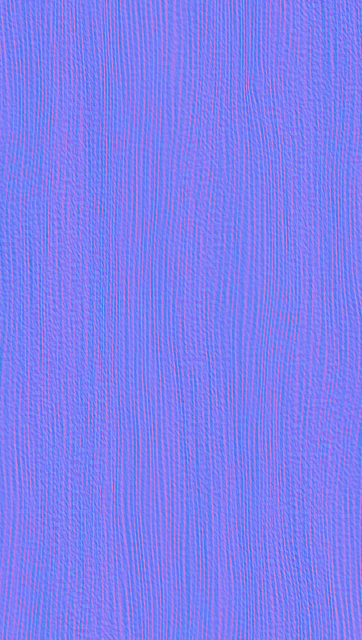
This texture map is drawn by a Shadertoy shader. Its source:

```glsl
// Tangent-space normal map of brushed wood with fine upright grain ridges.

#define RIDGES 80.0        // ridges across the canvas width
#define RIDGE_SLOPE 0.34   // steepness of the ridges
#define STREAK 0.0015      // height of the irregular long fibres
#define GRAIN 0.00108      // height of the fine rough grain
#define GRAIN_SKEW 0.16    // diagonal lean of the rough grain
#define SWAY 0.055         // sideways wander of the fibres
#define SWELL 0.007        // height of the broad undulation
#define SAMPLE_STEP 0.0012 // half width of the slope filter
#define SOFTNESS 0.94      // shortening of the averaged normal

const float TAU = 6.2831853;

vec2 hashGradient(vec2 cell) {
    vec3 q = fract(cell.xyx * vec3(0.1031, 0.1030, 0.0973));
    q += dot(q, q.yzx + 33.33);
    float angle = TAU * fract((q.x + q.y) * q.z);
    return vec2(cos(angle), sin(angle));
}

float gradientNoise(vec2 p) {
    vec2 i = floor(p), f = p - i;
    vec2 u = f * f * f * (f * (f * 6.0 - 15.0) + 10.0);
    vec2 e = vec2(1.0, 0.0);
    float low = mix(dot(hashGradient(i), f),
                    dot(hashGradient(i + e), f - e), u.x);
    float high = mix(dot(hashGradient(i + e.yx), f - e.yx),
                     dot(hashGradient(i + 1.0), f - 1.0), u.x);
    return mix(low, high, u.y);
}

// Fibres part around a small knot.
float knotBend(vec2 p, vec2 center, vec2 size) {
    vec2 d = (p - center) / size;
    return -0.6 * size.x * (d.x + 0.5 * d.y) * exp(-dot(d, d));
}

float woodHeight(vec2 p) {
    // Slow bends shared by all fibres
    vec2 fibre = p;
    fibre.x += SWAY * gradientNoise(p * vec2(2.6, 1.6) + 7.3);
    fibre.x += 0.006 * gradientNoise(p * vec2(9.0, 5.0) + 21.7);
    fibre.x += knotBend(p, vec2(0.71, 1.54), vec2(0.020, 0.035));
    fibre.x += knotBend(p, vec2(0.295, 0.41), vec2(0.014, 0.040));

    // Smooth and rough zones
    float rough = smoothstep(-0.35, 0.35,
                             gradientNoise(fibre * vec2(4.5, 1.1) + 3.6));

    // Ridges with uneven spacing, more broken in the rough zones
    float phase = RIDGES * fibre.x
                + 2.2 * gradientNoise(fibre * vec2(9.0, 0.8) + 40.2)
                + 0.7 * gradientNoise(fibre * vec2(34.0, 3.0) + 11.9);
    float t = TAU * phase;
    float breaks = gradientNoise(fibre * vec2(60.0, 12.0) + 63.1);
    float strength = mix(1.15, 0.7, rough) + mix(0.5, 1.2, rough) * breaks;
    float ridge = -(sin(t) + 0.18 * sin(2.0 * t)) / (TAU * RIDGES);

    // Long thin fibres at two widths
    float streak = gradientNoise(fibre * vec2(62.0, 3.0) + 5.4)
                 + 0.65 * gradientNoise(fibre * vec2(125.0, 9.0) + 33.8);

    // Fine crisp grain
    vec2 lean = vec2(fibre.x + GRAIN_SKEW * p.y, p.y);
    float grain = gradientNoise(lean * vec2(150.0, 88.0) + 17.8)
                + 0.3 * gradientNoise(lean * vec2(240.0, 170.0) + 91.5);

    float swell = gradientNoise(fibre * vec2(8.0, 1.2) + 52.6);
    return RIDGE_SLOPE * strength * ridge + STREAK * streak
         + GRAIN * mix(0.7, 1.2, rough) * grain + SWELL * swell;
}

void mainImage(out vec4 fragColor, in vec2 fragCoord) {
    vec2 p = fragCoord / iResolution.x;

    // Central differences give the slope and smooth the finest detail
    vec2 e = vec2(SAMPLE_STEP, 0.0);
    vec2 slope = vec2(woodHeight(p + e) - woodHeight(p - e),
                      woodHeight(p + e.yx) - woodHeight(p - e.yx))
               / (2.0 * SAMPLE_STEP);

    vec3 normal = SOFTNESS * normalize(vec3(-slope, 1.0));
    normal.xy -= 0.01;
    fragColor = vec4(0.5 + 0.5 * normal, 1.0);
}
```
